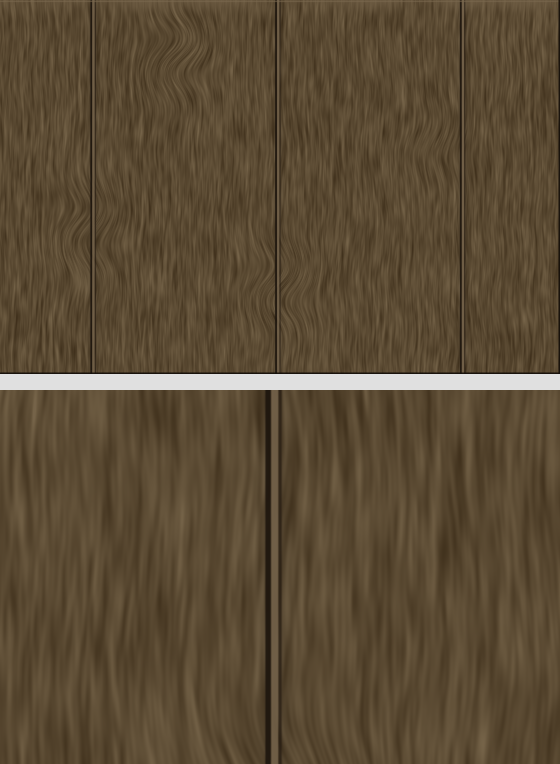
Top: the whole. Bottom: its middle third, enlarged.
Write a Shadertoy shader that draws this texture.

```glsl
// Brown wood planks with fine vertical grain, wavy knots and bevelled seams

vec2 gradient(vec2 cell) {
    vec3 h = fract(cell.xyx * vec3(0.1031, 0.1030, 0.0973));
    h += dot(h, h.yzx + 33.33);
    return 2.0 * fract((h.xx + h.yz) * h.zy) - 1.0;
}

float gradientNoise(vec2 p) {
    vec2 i = floor(p), f = p - i;
    vec2 u = f * f * f * (f * (f * 6.0 - 15.0) + 10.0);
    vec2 e = vec2(0.0, 1.0);
    return mix(mix(dot(gradient(i), f),
                   dot(gradient(i + e.yx), f - e.yx), u.x),
               mix(dot(gradient(i + e.xy), f - e.xy),
                   dot(gradient(i + e.yy), f - e.yy), u.x), u.y);
}

// Sideways bend of the grain: a gentle drift plus an S-curve at each knot
float grainBend(vec2 p) {
    // Knot centre and strength
    vec3 knots[4] = vec3[4](vec3(0.478, 0.853, 0.036), vec3(0.235, 0.395, 0.030),
                            vec3(0.752, 0.238, 0.036), vec3(1.172, 0.630, 0.016));
    float bend = 0.014 * gradientNoise(p * vec2(5.0, 6.0));
    for (int i = 0; i < 4; i++) {
        vec2 d = p - knots[i].xy;
        vec2 r = d / vec2(0.085, 0.125);
        bend += knots[i].z * sin(27.0 * d.y) * exp(-dot(r, r));
    }
    return bend;
}

// Soft-edged band of the given half width around zero
float band(float d, float halfWidth, float soft) {
    return 1.0 - smoothstep(halfWidth - soft, halfWidth + soft, abs(d));
}

void mainImage(out vec4 fragColor, in vec2 fragCoord) {
    vec2 p = fragCoord / iResolution.y;
    float right = iResolution.x / iResolution.y;
    float soft = max(0.7 / iResolution.y, 0.0012);

    // Stretched noise layers follow the bent grain
    vec2 g = vec2(p.x - grainBend(p), p.y);
    float grain = gradientNoise(g * vec2(105.0, 10.0))
                + 0.75 * gradientNoise(g * vec2(210.0, 24.0) + 17.0)
                + 0.35 * gradientNoise(g * vec2(38.0, 5.0) + 41.0);
    float tone = 0.49 + 0.62 * grain + 0.10 * gradientNoise(p * 4.0 + 7.0);
    vec3 color = mix(vec3(0.25, 0.19, 0.11), vec3(0.46, 0.39, 0.285), clamp(tone, 0.0, 1.0));

    // Pale wear along the top
    float wear = smoothstep(0.955, 1.0, p.y) * (0.4 + gradientNoise(vec2(p.x * 7.0, 3.3)));
    color = mix(color, vec3(0.45, 0.38, 0.28), clamp(wear, 0.0, 0.6));

    // Seams: soft shade, dark groove, lit bevel, thin dark line
    float seam = mod(p.x - 0.003, 0.494) - 0.247;
    color *= 1.0 - 0.22 * exp(-abs(seam) / 0.007);
    color = mix(color, vec3(0.11, 0.08, 0.05), 0.9 * band(seam + 0.0058, 0.0026, soft));
    color = mix(color, vec3(0.46, 0.39, 0.295), 0.85 * band(seam, 0.0032, soft));
    color = mix(color, vec3(0.15, 0.11, 0.07), 0.75 * band(seam - 0.0048, 0.0014, soft));

    // Panel rim: lit top edge, dark bottom and right edges
    color = mix(color, vec3(0.48, 0.41, 0.31), 0.6 * band(p.y - 0.9965, 0.002, soft));
    color = mix(color, vec3(0.07, 0.05, 0.03), 0.9 * band(p.y, 0.004, soft));
    color = mix(color, vec3(0.07, 0.05, 0.03), 0.9 * band(p.x - right, 0.004, soft));

    fragColor = vec4(color, 1.0);
}
```
